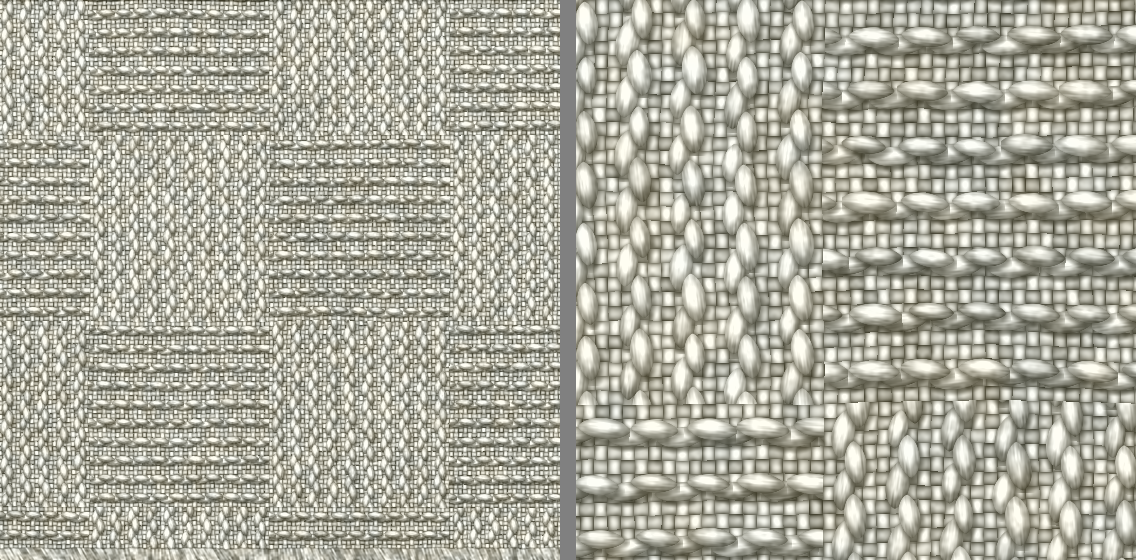
Left, the full canvas; right, a detail of the centre.
Write a WebGL 2 fragment shader that draws this texture.

```glsl
#version 300 es
precision highp float;
// Basket-pattern woven linen: blocks of ribbed grains over a plain weave, frayed at the lower edge.
uniform vec2 u_resolution;
out vec4 fragColor;

const vec3 SHADOW = vec3(0.42, 0.417, 0.36);
const vec3 LIGHT = vec3(0.96, 0.96, 0.92);
const vec3 WARM = vec3(0.02, 0.0, -0.03);
const vec2 BLOCK_ORIGIN = vec2(0.159, 0.095);
const vec2 BLOCK_SIZE = vec2(0.322, 0.332);
const vec2 LIGHT_DIR = vec2(-0.45, 0.89);
const float RIBS = 10.0;            // ribs per block
const float THREADS = 4.0;          // plain threads per rib
const float FRINGE = 0.021;         // height of the frayed edge

float hash(vec2 p) {
    vec3 q = fract(vec3(p.xyx) * 0.1031);
    q += dot(q, q.yzx + 33.33);
    return fract((q.x + q.y) * q.z);
}

float noise(vec2 p) {
    vec2 i = floor(p), f = fract(p);
    f = f * f * (3.0 - 2.0 * f);
    return mix(mix(hash(i), hash(i + vec2(1, 0)), f.x),
               mix(hash(i + vec2(0, 1)), hash(i + vec2(1, 1)), f.x), f.y);
}

// Alternating over-and-under threads; dark holes remain at the crossings.
float plainWeave(vec2 p) {
    vec2 cell = floor(p), f = fract(p) - 0.5;
    bool weftOnTop = mod(cell.x + cell.y, 2.0) < 0.5;
    vec2 t = weftOnTop ? f : f.yx;
    float bump = (1.0 - 3.8 * t.y * t.y) * (1.0 - 1.7 * t.x * t.x);
    float sheen = weftOnTop ? 0.92 : 1.2;
    return -0.16 + bump * sheen + 0.34 * (hash(cell) - 0.5);
}

// Pointed lens: 1 at the centre, 0 on the outline, negative outside.
float lens(vec2 p, vec2 halfSize) {
    vec2 s = abs(p) / halfSize;
    return 1.0 - s.x * s.x - pow(s.y, 1.5);
}

// Lays two staggered rows of grains along each rib; p.x runs along the rib.
float ribGrains(vec2 p, float base, vec2 halfSize, float spread, float tilt, vec2 light, float blur) {
    float tone = base;
    float rib = floor(p.y);
    for (int k = 0; k < 2; k++) {
        float side = float(k) * 2.0 - 1.0;
        float along = p.x + 0.5 * float(k) + 0.2 * hash(vec2(rib, 5.0));
        vec2 id = vec2(floor(along), rib * 2.0 + float(k));
        float seed = hash(id + 17.0);
        vec2 q = vec2(fract(along) - 0.5, fract(p.y) - 0.5 - side * spread);
        q += vec2(0.1, 0.05) * (vec2(hash(id + 63.0), seed) - 0.5);
        q.y += tilt * q.x * side;
        vec2 size = halfSize * (0.86 + 0.24 * hash(id + 41.0));

        // Soft shadow cast away from the light, then the rounded yarn.
        float shade = smoothstep(-0.8, 0.3, lens(q + light * 0.06, size));
        tone = mix(tone, -0.3, 0.6 * shade);
        float body = lens(q, size);
        float glint = smoothstep(0.3, 0.95, lens(q - light * 0.05, size));
        float fibre = noise(vec2(q.x * 5.0, q.y * 32.0) + id * 7.0) - 0.5;
        float yarn = 0.12 + 0.42 * sqrt(max(body, 0.0))
                   + 0.3 * dot(q / size, light) + 0.46 * glint
                   + 0.26 * (seed - 0.5) + 0.3 * fibre;
        tone = mix(tone, yarn, smoothstep(-blur, blur, body));
    }
    return tone;
}

// Loose slanting fibres below the last thread.
float fringe(vec2 p) {
    float lean = 0.8 * (noise(vec2(p.x * 25.0, 2.0)) - 0.2);
    float strands = noise(vec2((p.x + lean * p.y) * 300.0, p.y * 60.0));
    float tips = noise(vec2(p.x * 200.0, p.y * 240.0));
    return -0.1 + 0.9 * strands + 0.45 * tips;
}

void main() {
    vec2 uv = gl_FragCoord.xy / u_resolution;
    float pixel = 1.0 / min(u_resolution.x, u_resolution.y);

    // Uneven tension bends the thread grid slightly.
    vec2 bend = vec2(noise(uv * 7.0), noise(uv * 7.0 + 31.0)) - 0.5;
    bend += 0.35 * (vec2(noise(uv * 38.0), noise(uv * 38.0 + 57.0)) - 0.5);
    vec2 grid = (uv + 0.004 * bend - BLOCK_ORIGIN) / BLOCK_SIZE * RIBS;
    vec2 block = floor(grid / RIBS);
    bool upright = mod(block.x + block.y, 2.0) > 0.5;

    // Swap axes in upright blocks so that one rib routine serves both.
    vec2 p = upright ? grid.yx : grid;
    vec2 light = upright ? LIGHT_DIR.yx : LIGHT_DIR;
    vec2 halfSize = upright ? vec2(0.4, 0.21) : vec2(0.46, 0.18);
    float spread = upright ? 0.12 : 0.075;
    float tilt = upright ? 0.12 : 0.08;
    float blur = clamp(RIBS / BLOCK_SIZE.x * pixel * 3.0, 0.04, 0.3);
    float tone = ribGrains(p, plainWeave(grid * THREADS), halfSize, spread, tilt, light, blur);

    // Broad unevenness, block sheen and fine fibre texture.
    tone += upright ? 0.07 : 0.03;
    tone += 0.06 * (noise(uv * 3.5 + 4.0) - 0.5) + 0.05 * (uv.y - 0.5);
    tone += 0.22 * (noise(uv * 330.0) - 0.5);

    // Frayed lower edge with a dark seam, and a thin upper border.
    float edge = FRINGE + 0.004 * (noise(vec2(uv.x * 60.0, 8.0)) - 0.5);
    tone = mix(fringe(uv), tone, smoothstep(-pixel, pixel, uv.y - edge));
    tone -= 0.25 * (1.0 - smoothstep(0.0, 0.003, abs(uv.y - edge)));
    tone -= 0.3 * smoothstep(0.995, 0.999, uv.y);

    vec3 color = mix(SHADOW, LIGHT, clamp(tone, -0.35, 1.07));
    color += WARM * (noise(uv * 45.0 + 12.0) - 0.4);
    fragColor = vec4(clamp(color, 0.0, 1.0), 1.0);
}
```
